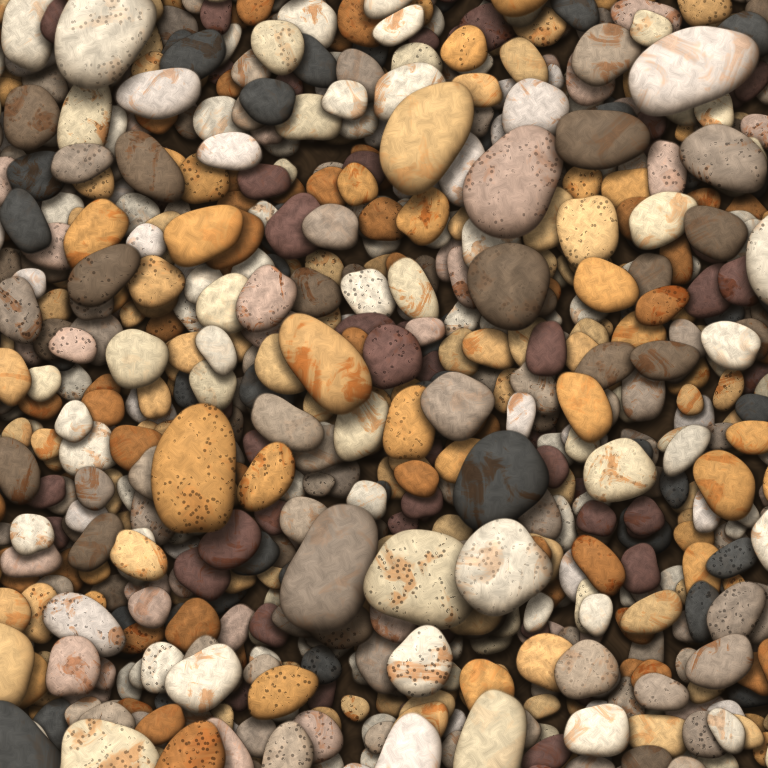
A WebGL 2 fragment shader for this texture:

```glsl
#version 300 es
precision highp float;

uniform vec2 u_resolution;
out vec4 fragColor;

// Pile, from the bottom layer to the top one
const int LAYERS = 5;
const float CELLS[LAYERS] = float[](15.0, 17.0, 14.0, 12.0, 7.6);
const float DENSITY[LAYERS] = float[](1.0, 1.0, 0.95, 0.80, 0.30);
const float DEPTH_LIGHT[LAYERS] = float[](0.66, 0.78, 0.92, 1.0, 1.0);
const float RADIUS_MIN = 0.29;
const float RADIUS_MAX = 0.52;
const float JITTER = 0.56;

// Light and surface
const vec3 LIGHT = vec3(-0.15, 0.50, 0.85);
const vec2 SHADOW_SHIFT = vec2(0.02, -0.09);
const float SHADOW_STRENGTH = 0.68;
const float SHADOW_REACH = 0.32;
const float SPECKLE_CELLS = 115.0;
const vec3 GAP_COLOR = vec3(0.19, 0.145, 0.10);
const vec3 BLACK_LEVEL = vec3(0.055, 0.04, 0.025);
const vec3 RUST = vec3(0.54, 0.35, 0.20);
const int KINDS = 14;
const vec3 MINERALS[KINDS] = vec3[](
    vec3(0.95, 0.88, 0.77), vec3(0.93, 0.84, 0.68), vec3(0.90, 0.83, 0.76),
    vec3(0.94, 0.87, 0.76), vec3(0.90, 0.73, 0.50), vec3(0.88, 0.68, 0.44),
    vec3(0.85, 0.62, 0.36), vec3(0.68, 0.45, 0.25), vec3(0.72, 0.63, 0.53),
    vec3(0.64, 0.56, 0.48), vec3(0.80, 0.67, 0.58), vec3(0.47, 0.39, 0.31),
    vec3(0.31, 0.30, 0.28), vec3(0.44, 0.32, 0.28));

struct Stone {
    mat2 turn;
    vec2 axes;
    vec3 seed;
};

vec3 hash3(vec2 p) {
    vec3 q = fract(p.xyx * vec3(0.1031, 0.1030, 0.0973));
    q += dot(q, q.yxz + 33.33);
    return fract((q.xxy + q.yzz) * q.zyx);
}

// Distance to the nearest scattered point, in cells
float cellular(vec2 p) {
    vec2 cell = floor(p);
    float nearest = 2.0;
    for (int y = -1; y <= 1; y++)
    for (int x = -1; x <= 1; x++) {
        vec2 id = cell + vec2(x, y);
        nearest = min(nearest, length(id + hash3(id + 71.0).xy - p));
    }
    return nearest;
}

// Warped layered sines, roughly -1 to 1
float mottle(vec2 p) {
    float sum = 0.0, gain = 0.55;
    for (int i = 0; i < 4; i++) {
        p += 0.7 * sin(p.yx * 1.3 + float(i) * 1.9);
        sum += gain * sin(p.x) * sin(p.y + 0.8);
        p = mat2(1.5, 1.2, -1.2, 1.5) * p;
        gain *= 0.62;
    }
    return sum;
}

// Rounded, uneven outline: 0 at the centre, 1 on the edge
float outline(vec2 local, Stone s) {
    vec2 e = s.turn * local / s.axes + 1e-5;
    float angle = atan(e.y, e.x);
    float power = mix(1.95, 2.8, s.seed.z);
    float wobble = 1.0 + 0.05 * sin(2.0 * angle + 6.3 * s.seed.x)
                       + 0.05 * sin(3.0 * angle + 6.3 * s.seed.y)
                       + 0.016 * sin(5.0 * angle + 6.3 * s.seed.z);
    return pow(dot(pow(abs(e), vec2(power)), vec2(1.0)), 1.0 / power) / wobble;
}

vec3 stoneColor(vec2 local, float q, Stone s, float speckle) {
    vec3 tint = hash3(s.seed.xy * 413.0 + 5.0);
    vec3 base = MINERALS[int(tint.x * float(KINDS))];
    base *= mix(0.90, 1.06, tint.y);

    // Stains, bands, fine grain and pits
    vec2 grainPos = s.turn * local;
    float stain = mottle(grainPos * 5.0 + s.seed.xy * 40.0);
    float fine = mottle(grainPos * 21.0 + s.seed.yz * 40.0);
    base = mix(base, base * (RUST + 0.3), smoothstep(0.1, 0.7, stain + 0.3 * fine) * tint.z);
    float band = sin(grainPos.y * 22.0 + 3.0 * stain + 6.3 * tint.y);
    base *= 1.0 + 0.06 * band * step(0.7, s.seed.x) + 0.12 * fine;
    float pits = smoothstep(0.36, 0.12, speckle) * smoothstep(0.35, 1.0, s.seed.y);
    base *= 1.0 - 0.42 * pits * smoothstep(-0.1, 0.45, fine + stain);

    // Domed surface
    vec2 slopeDir = normalize((s.turn * local / (s.axes * s.axes)) * s.turn + 1e-5);
    float slope = pow(min(q, 1.0), 2.3);
    vec3 normal = vec3(slopeDir * slope, sqrt(1.0 - slope * slope));
    normal = normalize(normal + vec3(0.07 * fine, 0.07 * stain, 0.0));
    vec3 light = normalize(LIGHT);
    float shade = mix(0.30, 1.10, smoothstep(-0.2, 0.95, dot(normal, light)));
    float sheen = pow(max(dot(normal, normalize(light + vec3(0, 0, 1))), 0.0), 24.0);
    vec3 bounce = mix(vec3(1.0, 0.90, 0.79), vec3(1.0), shade);
    return base * shade * bounce + 0.03 * sheen;
}

void main() {
    float side = min(u_resolution.x, u_resolution.y);
    vec2 uv = gl_FragCoord.xy / side;
    float speckle = cellular(uv * SPECKLE_CELLS);
    vec3 color = GAP_COLOR * (1.0 + 0.3 * mottle(uv * 60.0));

    for (int layer = 0; layer < LAYERS; layer++) {
        vec2 p = uv * CELLS[layer] + float(layer) * 0.37;
        float pixel = CELLS[layer] / side;
        for (int y = 1; y >= -1; y--)
        for (int x = -1; x <= 1; x++) {
            vec2 id = floor(p) + vec2(x, y);
            vec3 place = hash3(id + float(layer) * 57.0 + 11.0);
            if (place.z > DENSITY[layer]) continue;
            vec3 form = hash3(id + float(layer) * 91.0 + 203.0);
            vec2 local = p - id - 0.5 - (place.xy - 0.5) * JITTER;

            float angle = form.x * 6.2832;
            float radius = mix(RADIUS_MIN, RADIUS_MAX, form.y);
            float stretch = mix(1.0, 1.32, form.z);
            Stone s = Stone(mat2(cos(angle), sin(angle), -sin(angle), cos(angle)),
                            radius * vec2(stretch, 1.0 / stretch),
                            hash3(id + float(layer) * 37.0 + 409.0));

            // Contact shadow first, then the stone itself
            float shadow = outline(local - SHADOW_SHIFT * radius * 2.0, s) - 1.0;
            float shaded = SHADOW_STRENGTH * smoothstep(SHADOW_REACH, -0.12, shadow);
            color = mix(color, min(color, BLACK_LEVEL), shaded);
            float q = outline(local, s);
            float edge = (q - 1.0) * s.axes.y;
            float cover = smoothstep(pixel, -pixel, edge);
            if (cover > 0.0)
                color = mix(color, stoneColor(local, q, s, speckle) * DEPTH_LIGHT[layer], cover);
        }
    }
    fragColor = vec4(clamp(color, 0.0, 1.0), 1.0);
}
```
